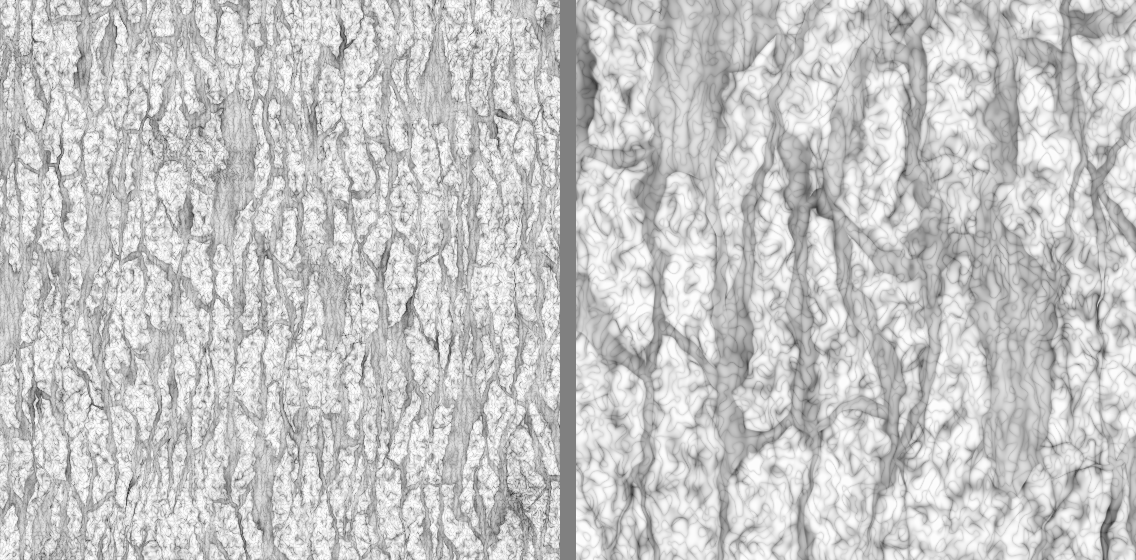
Left, the full canvas; right, a detail of the centre.
Reproduce this texture map procedurally as a Shadertoy shader.

```glsl
// Pale tree bark: upright crinkled plates with streaked grey furrows between them.

vec2 hash2(vec2 p) {
    vec3 q = fract(p.xyx * vec3(0.1031, 0.1030, 0.0973));
    q += dot(q, q.yzx + 33.33);
    return fract((q.xx + q.yz) * q.zy);
}

float cornerSlope(vec2 cell, vec2 offset) {
    return dot(2.0 * hash2(cell + 71.0) - 1.0, offset);
}

// Gradient noise, roughly -0.7 to 0.7
float noise(vec2 p) {
    vec2 i = floor(p), f = fract(p);
    vec2 u = f * f * f * (f * (f * 6.0 - 15.0) + 10.0);
    vec2 e = vec2(1.0, 0.0);
    return mix(mix(cornerSlope(i, f), cornerSlope(i + e, f - e), u.x),
               mix(cornerSlope(i + e.yx, f - e.yx), cornerSlope(i + 1.0, f - 1.0), u.x), u.y);
}

// Thin lines along the zero crossings of the noise
float wrinkle(vec2 p, float sharpness) {
    return exp(-sharpness * abs(noise(p)));
}

// Bend straight plate borders into ragged ones
vec2 ragged(vec2 p) {
    vec2 q = p;
    q.x += 0.050 * noise(p * vec2(6.0, 4.0)) + 0.018 * noise(p * vec2(28.0, 17.0) + 9.0);
    q.y += 0.050 * noise(p * vec2(17.0, 7.0) + 31.0);
    q += 0.007 * vec2(noise(p * 75.0), noise(p * 75.0 + 47.0));
    return q;
}

vec2 plateSite(vec2 cell) {
    vec2 h = hash2(cell);
    return cell + vec2(0.15 + 0.7 * h.x, h.y);
}

// Tall Voronoi cells: x = distance to the border in canvas units, y = random id
vec2 plates(vec2 p, vec2 stretch) {
    vec2 q = p * stretch, base = floor(q), home = base, nearest = vec2(0.0);
    float best = 1e3;
    for (int y = -1; y <= 1; y++)
    for (int x = -1; x <= 1; x++) {
        vec2 cell = base + vec2(x, y);
        vec2 r = plateSite(cell) - q;
        if (dot(r, r) < best) {
            best = dot(r, r);
            nearest = r;
            home = cell;
        }
    }
    float border = 1.0;
    for (int y = -2; y <= 2; y++)
    for (int x = -2; x <= 2; x++) {
        if (x == 0 && y == 0) continue;
        vec2 r = plateSite(home + vec2(x, y)) - q;
        vec2 across = r - nearest;
        border = min(border, dot(0.5 * (r + nearest), across) / length(across * stretch));
    }
    return vec2(max(border, 0.0), hash2(home + 137.0).x);
}

void mainImage(out vec4 fragColor, in vec2 fragCoord) {
    vec2 p = fragCoord / iResolution.y;
    vec2 bark = ragged(p);
    vec2 plate = plates(bark, vec2(26.0, 7.5));
    vec2 flake = plates(bark + 3.7, vec2(40.0, 15.0));

    // Signed height: positive on plates, negative in furrows and sunken plates
    float furrow = 0.0040 + 0.012 * noise(p * vec2(15.0, 7.0) + 5.0);
    float level = (plate.y < 0.06 ? -plate.x : plate.x) - furrow;

    // Crinkled plate surface: short broken creases and thin flake outlines
    vec2 bent = p + 0.005 * vec2(noise(p * 60.0 + 3.0), noise(p * 60.0 + 61.0));
    float broken = smoothstep(-0.2, 0.25, noise(p * vec2(85.0, 65.0) + 25.0));
    float fine = wrinkle(bent * vec2(180.0, 140.0), 8.0);
    float crumble = smoothstep(0.15, 0.5, noise(p * 5.0 + 20.0));
    float top = 1.02 - 0.34 * broken * wrinkle(bent * vec2(115.0, 85.0), 8.0) - 0.15 * fine;
    float overlap = smoothstep(-0.15, 0.3, noise(p * vec2(20.0, 11.0) + 90.0));
    top -= 0.30 * overlap * exp(-flake.x / 0.0016) + 0.05 * flake.y * flake.y;
    top -= 0.26 * exp(-max(level, 0.0) / 0.0012);

    // Streaked furrow floor, shaded beside the plates, with scattered dark pits
    float depth = min(level, 0.0);
    float shade = smoothstep(-0.35, 0.35, noise(p * vec2(18.0, 12.0) + 40.0));
    float pit = smoothstep(0.15, 0.42, noise(p * vec2(24.0, 9.0) + 80.0));
    float ground = 0.91 - 0.20 * wrinkle(bent * vec2(120.0, 22.0), 8.0) - 0.12 * fine;
    ground -= 0.27 * shade * exp(depth / 0.0035) + 0.32 * pit * exp(depth / 0.005);

    float soft = max(0.0007, 0.5 / iResolution.y);
    float tone = mix(ground, top, smoothstep(-soft, soft, level));
    tone -= crumble * (0.03 + 0.14 * fine);
    fragColor = vec4(vec3(clamp(tone, 0.2, 0.99)), 1.0);
}
```
